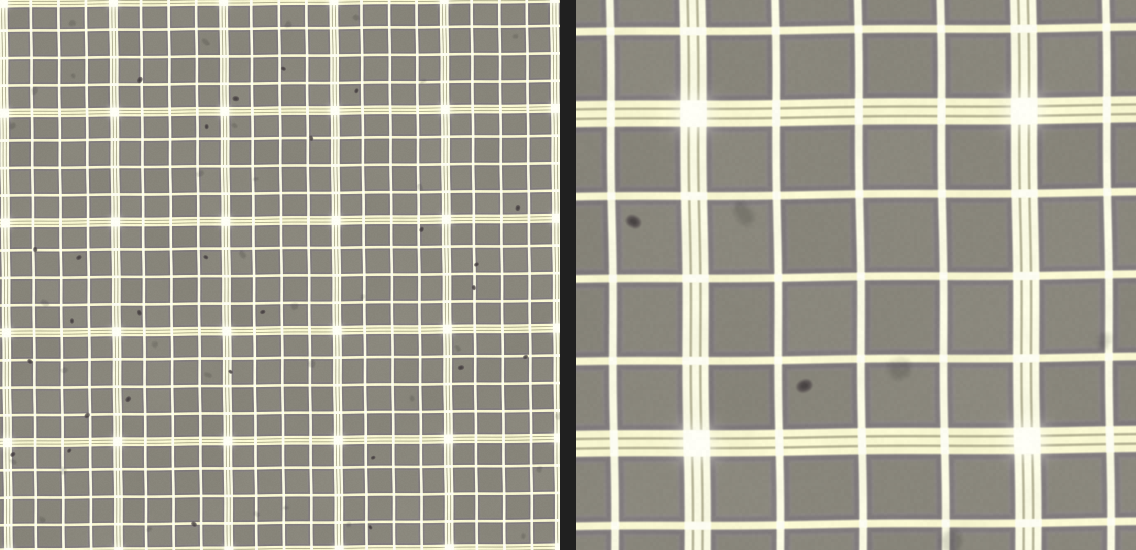
Left, the full canvas; right, a detail of the centre.
A Shadertoy shader for this pattern:

```glsl
// Counting-chamber grid: five by five blocks of 4x4 grey cells, triple-ruled bands, scattered specks.
#define PERIOD vec2(0.2004, 0.1998)  // block size, in canvas heights
#define ORIGIN vec2(0.0060, 0.0060)  // first band, from the upper left
#define TILT vec2(0.0095, 0.0085)    // lean of the two rulings
#define DIVISIONS 4.0                // cells per block side
#define LINE_HALF 0.0023             // half width of a single line
#define BAND_HALF 0.0079             // half width of a triple band
#define GROOVE_AT 0.0029             // groove distance from band centre
#define RIM 0.0048                   // width of the tinted cell rim
#define SPECK_GRID 10.0              // speck lattice cells per height
#define SPECK_CHANCE 0.27
#define SPECK_RADIUS 0.0046

float hash(vec2 p) {
    p = fract(p * vec2(0.1731, 0.2317));
    p += dot(p, p.yx + 31.32);
    return fract((p.x + p.y) * p.x * 7.13);
}

// Slow uneven variation from layered sines, about -1 to 1
float drift(vec2 p) {
    float sum = 0.0, weight = 0.5;
    for (int i = 0; i < 4; i++) {
        sum += weight * sin(p.x + 1.7 * sin(p.y)) * cos(p.y - p.x * 0.4);
        p = mat2(1.2, 1.6, -1.6, 1.2) * p + 2.3;
        weight *= 0.55;
    }
    return sum;
}

// Darkness of one sparse layer of round, slightly irregular specks
float specks(vec2 p, float chance, float radius, float seed, float soft) {
    vec2 cell = floor(p * SPECK_GRID) + seed;
    vec2 centre = 0.15 + 0.7 * vec2(hash(cell + 3.1), hash(cell + 17.7));
    vec2 away = (fract(p * SPECK_GRID) - centre) / SPECK_GRID;
    float angle = atan(away.y, away.x);
    float size = radius * mix(0.75, 1.15, hash(cell + 41.3));
    size *= 1.0 + 0.14 * sin(2.0 * angle + 6.28 * hash(cell + 5.9));
    float present = step(hash(cell + 29.5), chance);
    return present * (1.0 - smoothstep(size - soft, size + soft, length(away)));
}

void mainImage(out vec4 fragColor, in vec2 fragCoord) {
    vec2 p = fragCoord / iResolution.y;
    p.y = 1.0 - p.y;
    float soft = max(0.6 / iResolution.y, 0.0009);

    // Tilted ruling and the nearest line on each axis
    vec2 ruled = p - ORIGIN + vec2(-TILT.x, TILT.y) * p.yx;
    ruled += 0.0003 * sin(p.yx * vec2(47.0, 39.0));
    vec2 pitch = PERIOD / DIVISIONS;
    vec2 index = floor(ruled / pitch + 0.5);
    vec2 offset = abs(ruled - index * pitch);
    vec2 major = 1.0 - step(0.5, mod(index, DIVISIONS));
    vec2 edge = offset - mix(vec2(LINE_HALF), vec2(BAND_HALF), major);
    vec2 cover = 1.0 - smoothstep(-soft, soft, edge);

    // Grey cells: olive centre, faintly violet rim, small differences
    float inside = min(edge.x, edge.y);
    float rim = 1.0 - smoothstep(RIM * 0.5, RIM * 1.2, inside);
    vec3 color = mix(vec3(0.535, 0.525, 0.482), vec3(0.545, 0.525, 0.530), rim);
    color -= 0.045 * (1.0 - smoothstep(0.0, 0.0025, abs(inside - 0.0018)));
    color += 0.018 * (hash(floor(ruled / pitch)) - 0.5) + 0.008 * drift(p * 9.0);

    // Lines: yellower across, whiter down, with thin grooves in the bands
    float wear = drift(p * 60.0);
    vec3 across = vec3(0.975, 0.970, 0.820) + 0.025 * wear;
    vec3 down = vec3(0.980, 0.980, 0.890) + 0.020 * wear;
    color = mix(color, across, cover.y);
    color = mix(color, down, cover.x);
    vec2 groove = major * (1.0 - smoothstep(0.0, 1.7 * soft, abs(offset - GROOVE_AT)));
    groove *= 1.0 - cover.yx;
    color = mix(color, vec3(0.64, 0.63, 0.51), 0.78 * max(groove.x, groove.y));

    // Bright crossings, with a rounded glow where two bands meet
    color = mix(color, vec3(0.99, 0.99, 0.95), cover.x * cover.y);
    float glow = major.x * major.y * exp(-dot(offset, offset) / 0.00011);
    color = mix(color, vec3(1.0, 1.0, 0.97), 0.85 * glow);

    // Faint smudges, then dark specks with a denser core
    float smudge = specks(p + 0.003 * drift(p * 90.0), 0.3, 0.0055, 60.0, 0.003);
    color *= 1.0 - 0.13 * smudge;
    float speck = specks(p, SPECK_CHANCE, SPECK_RADIUS, 7.0, 0.0014);
    float core = specks(p, SPECK_CHANCE, SPECK_RADIUS * 0.55, 7.0, 0.0014);
    color = mix(color, vec3(0.31, 0.28, 0.29), 0.75 * speck);
    color *= 1.0 - 0.22 * core;

    // Fine grain
    color += 0.012 * (hash(floor(p * 500.0)) - 0.5);
    fragColor = vec4(clamp(color, 0.0, 1.0), 1.0);
}
```
